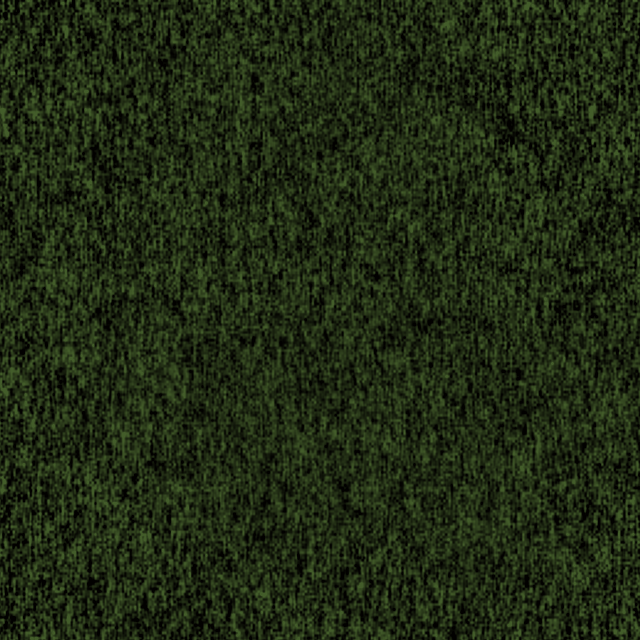
Give the GLSL for this texture, as a WebGL 1 fragment shader.

```glsl
precision highp float;
// Dense dark green turf: fine upright fibres with black gaps between them.
uniform vec2 u_resolution;

// Sine-free hash, 0 to 1
float hash(vec2 cell) {
  vec3 p = fract(vec3(cell.xyx) * vec3(0.1031, 0.1030, 0.0973));
  p += dot(p, p.yzx + 33.33);
  return fract((p.x + p.y) * p.z);
}

// Smooth value noise centred on zero
float noise(vec2 p) {
  vec2 cell = floor(p);
  vec2 f = fract(p);
  f = f * f * (3.0 - 2.0 * f);
  float low = mix(hash(cell), hash(cell + vec2(1.0, 0.0)), f.x);
  float high = mix(hash(cell + vec2(0.0, 1.0)), hash(cell + 1.0), f.x);
  return mix(low, high, f.y) - 0.5;
}

// Layers of fibres, from round crumbs to long thin streaks
float fibres(vec2 p) {
  float crumbs = noise(p * vec2(259.0, 247.0) + 17.3);
  float blades = noise(p * vec2(277.0, 103.0) + 41.7);
  float streaks = noise(p * vec2(313.0, 36.0) + 83.1);
  float tufts = noise(p * vec2(139.0, 61.0) + 129.5);
  return 0.47 * crumbs + 0.34 * blades + 0.26 * streaks + 0.19 * tufts;
}

void main() {
  vec2 uv = gl_FragCoord.xy / min(u_resolution.x, u_resolution.y);
  vec2 centred = gl_FragCoord.xy / u_resolution - 0.5;

  // Fibres sway very slightly from upright
  vec2 p = uv;
  p.x += 0.002 * noise(uv * vec2(9.0, 13.0) + 5.0);

  // Flatter in the middle, deeper gaps toward the rim and in soft patches
  float contrast = 0.87 + 0.75 * dot(centred, centred);
  contrast += 0.22 * noise(uv * 5.0 + 61.0);
  float shade = 0.41 + 2.1 * contrast * fibres(p);

  // Soft clumps of light and dark
  shade += 0.16 * noise(uv * vec2(37.0, 25.0) + 7.0);
  shade += 0.11 * noise(uv * vec2(17.0, 13.0) + 23.0);

  vec3 gap = vec3(0.04, 0.05, 0.02);
  vec3 tip = vec3(0.24, 0.33, 0.15);
  vec3 colour = mix(gap, tip, clamp(shade, -0.16, 1.12));
  gl_FragColor = vec4(max(colour, 0.0), 1.0);
}
```
